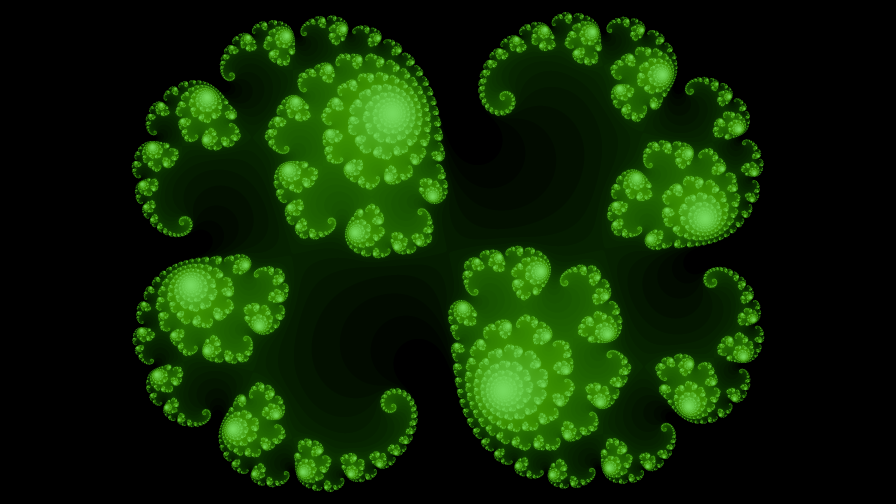
A Shadertoy shader for this background:

```glsl
// A glowing green Julia set, z -> z*z + c, turned a quarter so it forms a clover.
// Each sample's escape count sets its brightness on a saturating curve;
// a small grid of samples per pixel smooths the fine spirals.

#define JULIA_C      vec2(0.285, 0.01)  // constant just outside the main cardioid
#define HALF_HEIGHT  0.8605             // plane units from centre to top edge
#define MAX_STEPS    220
#define BAILOUT      2.0
#define DARK_STEPS   14.0               // counts below this stay black
#define GLOW_STEPS   38.0               // how slowly brightness saturates
#define PEAK_GREEN   0.85
#define SAMPLES      3                  // grid side of the antialiasing

vec2 complexSquare(vec2 z) {
    return vec2(z.x * z.x - z.y * z.y, 2.0 * z.x * z.y);
}

// Number of steps before the orbit leaves the bailout circle
float escapeCount(vec2 z) {
    int steps = 0;
    for (int i = 0; i < MAX_STEPS; i++) {
        if (dot(z, z) > BAILOUT * BAILOUT) break;
        z = complexSquare(z) + JULIA_C;
        steps++;
    }
    return float(steps);
}

// Black through deep green to a pale green core
vec3 greenGlow(float count) {
    float excess = max(count - DARK_STEPS, 0.0);
    float green = PEAK_GREEN * (1.0 - exp(-excess / GLOW_STEPS));
    float red = green * (0.12 + 0.5 * green);
    float blue = 1.3 * max(green - 0.57, 0.0);
    return vec3(red, green, blue);
}

void mainImage(out vec4 fragColor, in vec2 fragCoord) {
    vec3 total = vec3(0.0);
    for (int j = 0; j < SAMPLES; j++) {
        for (int i = 0; i < SAMPLES; i++) {
            vec2 offset = (vec2(i, j) + 0.5) / float(SAMPLES) - 0.5;
            vec2 p = (2.0 * (fragCoord + offset) - iResolution.xy) / iResolution.y;
            p *= HALF_HEIGHT;
            vec2 z = vec2(p.y, -p.x);  // quarter turn
            total += greenGlow(escapeCount(z));
        }
    }
    fragColor = vec4(total / float(SAMPLES * SAMPLES), 1.0);
}
```
